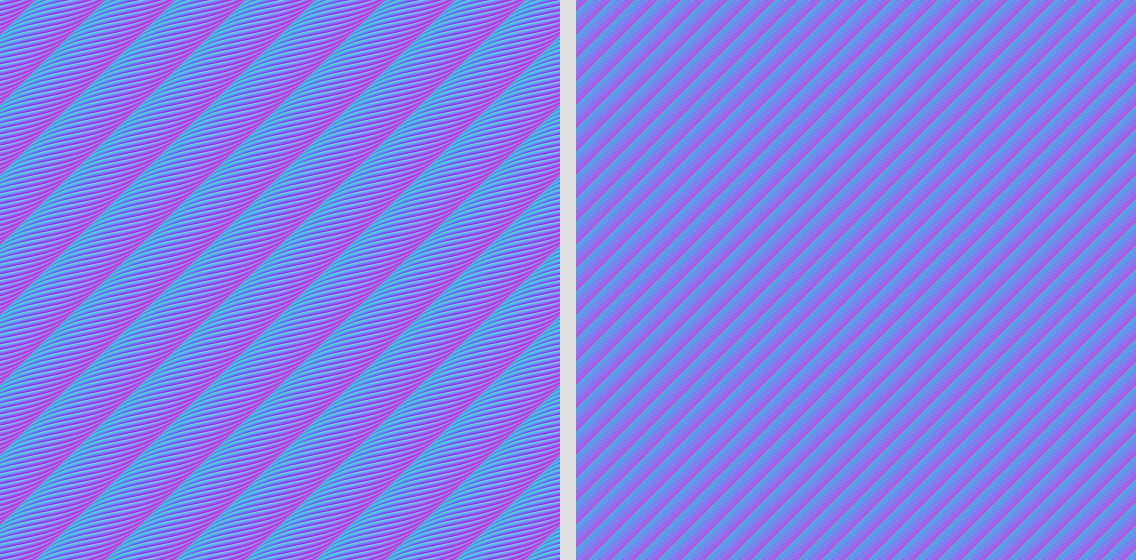
Left, the tile; right, the same tile 3 across and 3 down.
Write a Shadertoy shader that draws this texture map.

```glsl
// Tangent-space normal map of twisted ropes lying side by side on the diagonal.
// Each strand is a rounded ridge; its fibres are round helices, seen as arcsine
// curves that lean towards the strand direction. Edges are smoothed by averaging.

#define STRANDS 8.0         // strands across and down, whole number
#define FIBRES 40.0         // fibres along one canvas side, whole number
#define TWIST 12.4          // fibres passed in half a turn of the helix
#define ROLL 0.95           // visible part of the strand radius, below 1
#define STRAND_BEND 0.66    // sine of the tilt at the sides of a strand
#define FIBRE_BEND 0.82     // sine of the tilt at the sides of a fibre
#define SAMPLES 4           // samples across and down each pixel

const float PI = 3.14159265;

// Position in a repeating cell, from -1 to 1.
float cellPosition(float phase) {
    return 2.0 * fract(phase) - 1.0;
}

// Slope of a circular arc at a position from -1 to 1.
float arcSlope(float position, float bend) {
    float tilt = bend * position;
    return tilt / sqrt(1.0 - tilt * tilt);
}

// Phase of the helical fibres; its gradient is returned in grad.
float fibrePhase(vec2 uv, float across, out vec2 grad) {
    float side = ROLL * across;
    float turn = 2.0 * STRANDS * TWIST * ROLL / (PI * sqrt(1.0 - side * side));
    grad = vec2(FIBRES - turn, FIBRES + turn);
    return FIBRES * (uv.x + uv.y) - TWIST * asin(side) / PI;
}

// Unit normal of the rope surface.
vec3 ropeNormal(vec2 uv) {
    // Strands, from upper left to lower right side
    float across = cellPosition(STRANDS * (uv.x - uv.y) + 0.5);
    vec2 slope = arcSlope(across, STRAND_BEND) * normalize(vec2(1.0, -1.0));

    // Fibres wound around each strand
    vec2 grad;
    float phase = fibrePhase(uv, across, grad);
    slope += arcSlope(cellPosition(phase), FIBRE_BEND) * normalize(grad);

    return normalize(vec3(slope, 1.0));
}

void mainImage(out vec4 fragColor, in vec2 fragCoord) {
    // Average the normal over the pixel, then encode it as colour
    vec3 normal = vec3(0.0);
    for (int j = 0; j < SAMPLES; j++) {
        for (int i = 0; i < SAMPLES; i++) {
            vec2 offset = (vec2(i, j) + 0.5) / float(SAMPLES) - 0.5;
            normal += ropeNormal((fragCoord + offset) / iResolution.xy);
        }
    }
    normal /= float(SAMPLES * SAMPLES);
    fragColor = vec4(0.5 + 0.5 * normal, 1.0);
}
```
